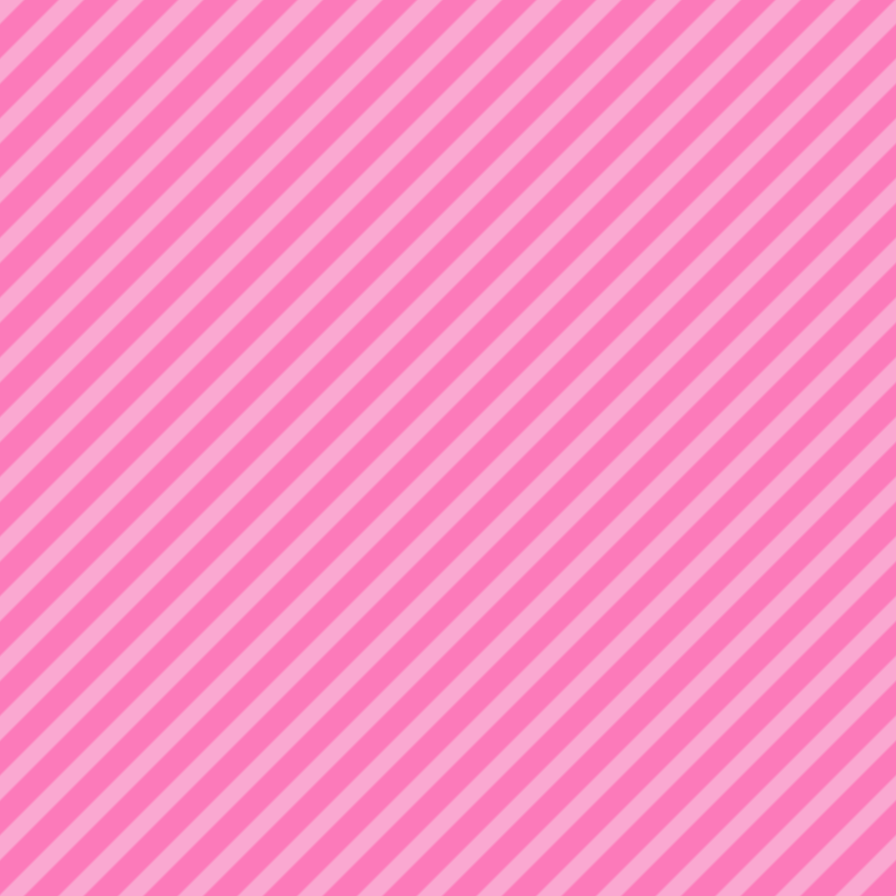
Reproduce this pattern procedurally as a three.js fragment shader.

```glsl
// Diagonal candy stripes: pale pink bands rising to the right on a bright pink ground.
varying vec2 vUv;

const vec3 GROUND_PINK = vec3(0.99, 0.48, 0.73);
const vec3 PALE_PINK = vec3(0.98, 0.66, 0.82);

const float REPEATS = 15.0;      // whole number, across and down, so it tiles
const float BAND_CENTRE = 0.19;  // the rest are fractions of one repeat
const float BAND_WIDTH = 0.42;
const float EDGE_SOFTNESS = 0.04;

// Phase across 45 degree stripes, advancing by one per repeat
float diagonalPhase(vec2 p, float repeats) {
  return (p.x - p.y) * repeats;
}

// Distance from the nearest band centre, wrapping every repeat
float bandDistance(float phase, float centre) {
  return abs(fract(phase - centre + 0.5) - 0.5);
}

// Soft-edged coverage of a band
float bandMask(float dist, float width, float softness) {
  float halfWidth = 0.5 * width;
  return 1.0 - smoothstep(halfWidth - softness, halfWidth + softness, dist);
}

void main() {
  float phase = diagonalPhase(vUv, REPEATS);
  float dist = bandDistance(phase, BAND_CENTRE);
  float band = bandMask(dist, BAND_WIDTH, EDGE_SOFTNESS);
  gl_FragColor = vec4(mix(GROUND_PINK, PALE_PINK, band), 1.0);
}
```
